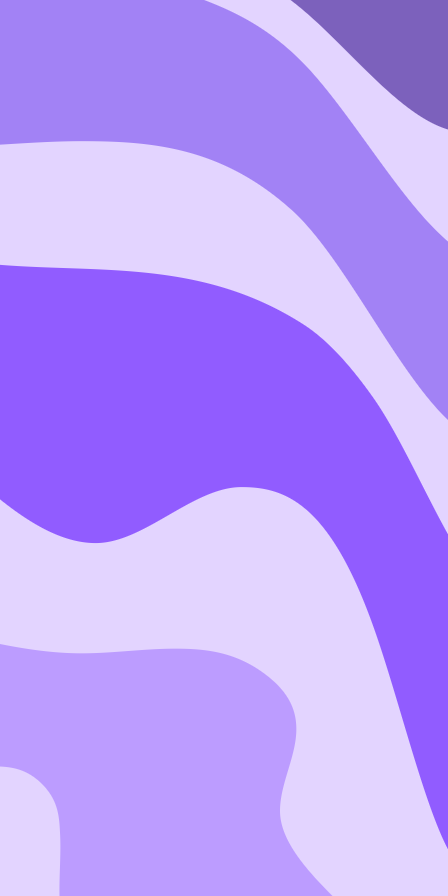
A Shadertoy shader for this background:

```glsl
// Flowing violet wave bands over pale lilac, with a rounded blob at the lower left.

// Design grid spanning the canvas, origin at the top left
const vec2 GRID = vec2(384.0, 768.0);

const vec3 LILAC      = vec3(0.890, 0.830, 1.000);
const vec3 PLUM       = vec3(0.485, 0.380, 0.738);
const vec3 PERIWINKLE = vec3(0.635, 0.510, 0.960);
const vec3 VIVID      = vec3(0.570, 0.360, 1.000);
const vec3 ORCHID     = vec3(0.737, 0.610, 1.000);

// Edge knots: position, value, slope. Short edges repeat their last knot.
const int KNOTS = 5;
const vec3 CORNER_END = vec3(384, 111, 0.3);
const vec3 CORNER[KNOTS] = vec3[](
    vec3(249, 0, 0.75), CORNER_END, CORNER_END, CORNER_END, CORNER_END);

const vec3 BAND_TOP_END = vec3(384, 207, 0.85);
const vec3 BAND_TOP[KNOTS] = vec3[](
    vec3(175, 0, 0.38), vec3(270, 65, 1.15), BAND_TOP_END, BAND_TOP_END, BAND_TOP_END);

const vec3 BAND_BASE_END = vec3(384, 360, 0.95);
const vec3 BAND_BASE[KNOTS] = vec3[](
    vec3(0, 124, -0.06), vec3(70, 121, 0), vec3(250, 180, 0.9), BAND_BASE_END, BAND_BASE_END);

const vec3 WAVE_TOP_END = vec3(384, 458, 1.8);
const vec3 WAVE_TOP[KNOTS] = vec3[](
    vec3(0, 227, 0.08), vec3(260, 278, 0.64), vec3(320, 341, 1.42), WAVE_TOP_END, WAVE_TOP_END);

const vec3 WAVE_BASE[KNOTS] = vec3[](
    vec3(0, 428, 0.8), vec3(82, 465.5, 0), vec3(207, 417.5, 0),
    vec3(320, 537, 2.8), vec3(384, 728, 1.9));

const vec3 BLOB_TOP_END = vec3(230, 580, 0.8);
const vec3 BLOB_TOP[KNOTS] = vec3[](
    vec3(0, 552, 0.2), vec3(70, 560, 0), vec3(150, 556, 0), BLOB_TOP_END, BLOB_TOP_END);

const vec3 BLOB_SIDE_END = vec3(768, 285, 1);
const vec3 BLOB_SIDE[KNOTS] = vec3[](
    vec3(580, 230, 1.25), vec3(625, 254, 0), vec3(695, 240, 0), BLOB_SIDE_END, BLOB_SIDE_END);

const vec3 HOLE_TOP_END = vec3(36, 672, 1);
const vec3 HOLE_TOP[KNOTS] = vec3[](
    vec3(0, 657, 0.05), HOLE_TOP_END, HOLE_TOP_END, HOLE_TOP_END, HOLE_TOP_END);

const vec3 HOLE_SIDE_END = vec3(768, 51, 0.02);
const vec3 HOLE_SIDE[KNOTS] = vec3[](
    vec3(672, 36, 1), vec3(715, 51.5, 0.05), HOLE_SIDE_END, HOLE_SIDE_END, HOLE_SIDE_END);

// Cubic Hermite span between two knots, continued as straight lines outside
float span(float x, vec3 a, vec3 b) {
    float width = b.x - a.x;
    float t = clamp((x - a.x) / width, 0.0, 1.0);
    float u = 1.0 - t;
    float y = mix(a.y, b.y, t * t * (3.0 - 2.0 * t))
            + width * t * u * (a.z * u - b.z * t);
    return y + a.z * min(x - a.x, 0.0) + b.z * max(x - b.x, 0.0);
}

// Smooth edge through all knots
float edge(float x, vec3 knots[KNOTS]) {
    float y = span(x, knots[0], knots[1]);
    for (int i = 1; i < KNOTS - 1; i++) {
        if (x > knots[i].x && knots[i + 1].x > knots[i].x)
            y = span(x, knots[i], knots[i + 1]);
    }
    return y;
}

// Antialiased coverage where d is positive
float cover(float d) {
    float pixel = max(length(vec2(dFdx(d), dFdy(d))), 1e-4);
    return clamp(0.5 + d / pixel, 0.0, 1.0);
}

float below(vec2 p, vec3 knots[KNOTS]) { return cover(p.y - edge(p.x, knots)); }
float leftOf(vec2 p, vec3 knots[KNOTS]) { return cover(edge(p.y, knots) - p.x); }

void mainImage(out vec4 fragColor, in vec2 fragCoord) {
    vec2 uv = fragCoord / iResolution.xy;
    vec2 p = vec2(uv.x, 1.0 - uv.y) * GRID;

    // Diagonal bands, from the top right corner down
    vec3 color = mix(PLUM, LILAC, below(p, CORNER));
    color = mix(color, PERIWINKLE, below(p, BAND_TOP));
    color = mix(color, LILAC, below(p, BAND_BASE));
    color = mix(color, VIVID, below(p, WAVE_TOP));
    color = mix(color, LILAC, below(p, WAVE_BASE));

    // Blob and the pale hole inside it
    float blob = min(below(p, BLOB_TOP), leftOf(p, BLOB_SIDE));
    float hole = min(below(p, HOLE_TOP), leftOf(p, HOLE_SIDE));
    color = mix(color, ORCHID, blob);
    color = mix(color, LILAC, hole);

    fragColor = vec4(color, 1.0);
}
```
